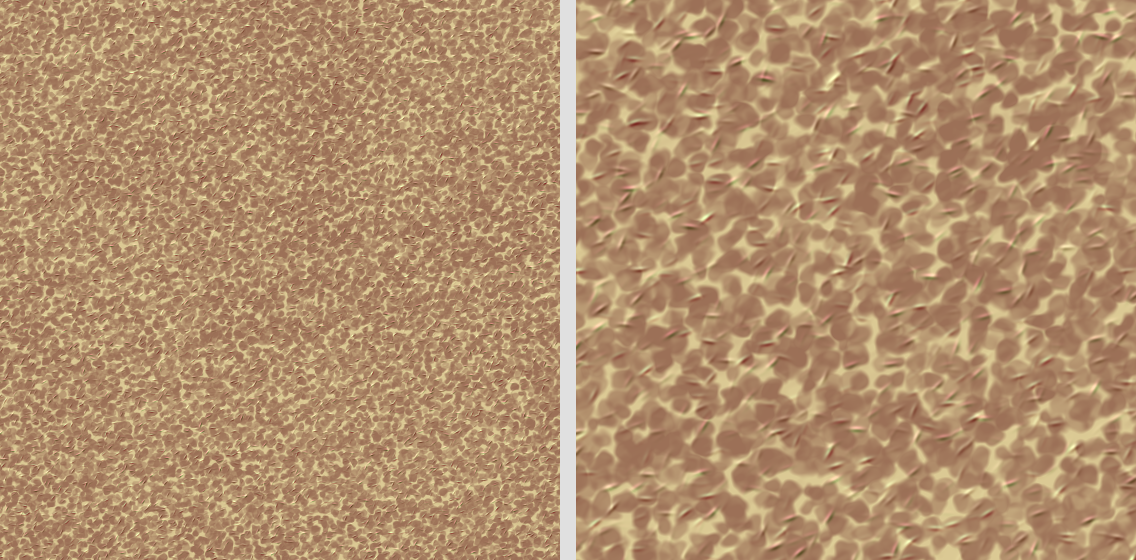
Left: the whole. Right: its middle third, enlarged.
Write a Shadertoy shader that draws this texture.

```glsl
#define CELLS 110.0      // dabs across the canvas
#define DAB_MIN 0.46     // dab radius range, in cells
#define DAB_MAX 0.78
#define SOFTNESS 0.2     // half width of a dab edge, in cells
#define WOBBLE 0.45      // distortion of the dab outlines
#define LEAN 0.5         // mean direction of the bristle ridges, in radians
#define RIDGE 0.5        // relief strength of the ridges
#define FRINGE 0.45      // red and green tint of the ridges
#define DRIFT 0.22       // broad light and dark areas
#define MOTTLE 0.2       // fine tone variation
#define DARK vec3(0.61, 0.44, 0.34)
#define LIGHT vec3(0.86, 0.79, 0.58)

float hash(vec2 p) {
    return fract(sin(dot(p, vec2(127.1, 311.7))) * 43758.5453);
}

vec2 hash2(vec2 p) {
    return vec2(hash(p), hash(p + 57.3));
}

float noise(vec2 p) {
    vec2 i = floor(p), f = fract(p);
    f = f * f * (3.0 - 2.0 * f);
    return mix(mix(hash(i), hash(i + vec2(1, 0)), f.x),
               mix(hash(i + vec2(0, 1)), hash(i + vec2(1, 1)), f.x), f.y);
}

vec2 rotate(vec2 p, float angle) {
    float c = cos(angle), s = sin(angle);
    return vec2(c * p.x + s * p.y, c * p.y - s * p.x);
}

// Share of the pale ground left visible between overlapping brown dabs
float groundShowing(vec2 p) {
    float showing = 1.0;
    for (int y = -1; y <= 1; y++)
    for (int x = -1; x <= 1; x++) {
        vec2 cell = floor(p) + vec2(x, y);
        vec2 q = rotate(p - cell - hash2(cell), LEAN + 2.0 * (hash(cell + 11.7) - 0.5));
        float radius = mix(DAB_MIN, DAB_MAX, hash(cell + 23.1));
        float opacity = mix(0.45, 0.95, hash(cell + 37.9));
        float dist = length(q * vec2(0.9, 1.12));
        showing *= 1.0 - opacity * (1.0 - smoothstep(radius - SOFTNESS, radius + SOFTNESS, dist));
    }
    return showing;
}

// Short bristle ridges, lit above and shaded below
vec3 ridgeLight(vec2 p) {
    vec3 light = vec3(0.0);
    for (int y = -1; y <= 1; y++)
    for (int x = -1; x <= 1; x++) {
        vec2 cell = floor(p) + vec2(x, y);
        vec2 q = rotate(p - cell - hash2(cell + 71.3), LEAN + 1.5 * (hash(cell + 83.5) - 0.5));
        q.y += 0.25 * q.x * q.x * (hash(cell + 91.7) - 0.5);
        vec2 s = q / vec2(0.45, 0.15);
        float strength = RIDGE * pow(hash(cell + 97.1), 3.0);
        float tint = FRINGE * (2.0 * hash(cell + 103.9) - 1.0);
        light += strength * s.y * exp(-dot(s, s)) * vec3(1.0 + tint, 1.0 - tint, 1.0);
    }
    return light;
}

void mainImage(out vec4 fragColor, in vec2 fragCoord) {
    vec2 uv = fragCoord / iResolution.y;
    vec2 p = uv * CELLS;
    vec2 bend = vec2(noise(p * 1.3 + 5.0), noise(p * 1.3 + 43.0)) - 0.5;

    // Dabs over the ground, with broad and fine tone changes
    float tone = groundShowing(p + WOBBLE * bend);
    tone += DRIFT * (0.6 * noise(uv * 7.0) + 0.4 * noise(uv * vec2(15.0, 24.0) + 9.0) - 0.5);
    tone += MOTTLE * (noise(rotate(p, LEAN) * vec2(1.2, 2.4) + 19.0) - 0.5);

    // Colour and relief
    vec3 color = mix(DARK, LIGHT, clamp(tone, 0.0, 1.0)) + ridgeLight(p);
    fragColor = vec4(clamp(color, 0.0, 1.0), 1.0);
}
```
